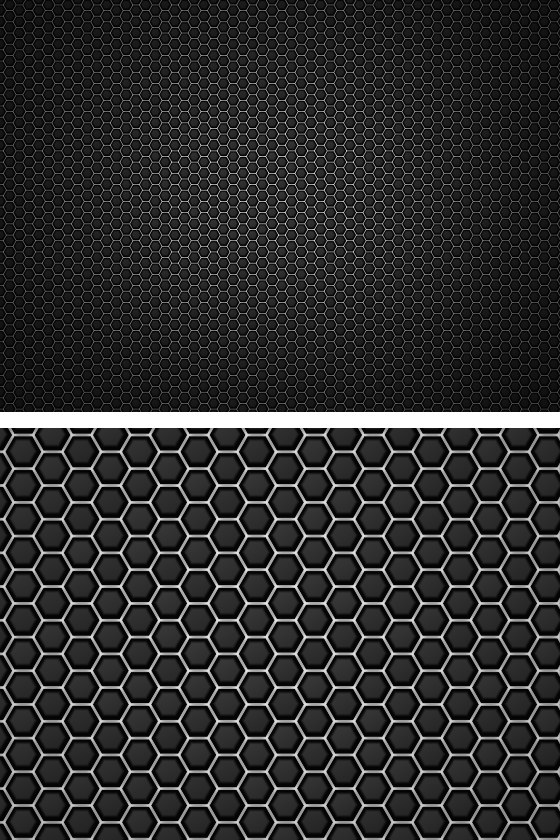
Top: the whole. Bottom: its middle third, enlarged.
Reproduce this pattern procedurally as a WebGL 1 fragment shader.

```glsl
precision highp float;
// Dark hexagonal metal mesh over recessed grey cells, lit softly from the middle.

uniform vec2 u_resolution;

const float ROWS = 36.7;                      // cells down the canvas height
const vec2 ANCHOR = vec2(0.3646, 0.6065);     // centre of one cell, canvas fractions
const float WIRE_HALF = 0.042;                // half wire width, in cell heights
const float PLATE_RADIUS = 0.335;             // apothem of the recessed plate
const float PLATE_SOFT = 0.045;               // softness of the plate rim
const vec2 PLATE_SHIFT = vec2(-0.015, 0.02);  // plate offset inside its cell
const float WIRE_TONE = 0.66;
const float JOINT_TONE = 0.24;                // extra brightness where wires meet
const float PLATE_TONE = 0.19;
const float GAP_TONE = 0.018;
const float PLATE_VARIATION = 0.12;
const vec2 LIGHT_CENTRE = vec2(0.49, 0.53);
const vec2 LIGHT_SPREAD = vec2(0.40, 0.47);
const float LIGHT_FLOOR = 0.30;

const float SQRT3 = 1.7320508;

float hash(vec2 p) {
  vec3 q = fract(vec3(p.xyx) * 0.1031);
  q += dot(q, q.yzx + 33.33);
  return fract((q.x + q.y) * q.z);
}

// Apothem distance of a flat-topped hexagon.
float hexRadius(vec2 p) {
  p = abs(p);
  return max(p.y, 0.5 * SQRT3 * p.x + 0.5 * p.y);
}

// Offset from the nearest cell centre on two interleaved grids.
vec2 hexLocal(vec2 p) {
  vec2 period = vec2(SQRT3, 1.0);
  vec2 a = mod(p + 0.5 * period, period) - 0.5 * period;
  vec2 b = mod(p, period) - 0.5 * period;
  return dot(a, a) < dot(b, b) ? a : b;
}

void main() {
  vec2 uv = gl_FragCoord.xy / u_resolution;
  float aspect = u_resolution.x / u_resolution.y;
  vec2 grid = (uv - ANCHOR) * vec2(aspect, 1.0) * ROWS;
  float pixel = ROWS / u_resolution.y;

  vec2 local = hexLocal(grid);
  vec2 cell = floor((grid - local) * vec2(2.0 / SQRT3, 2.0) + 0.5);

  // Recessed plate with a soft rim and a faint diagonal sheen.
  vec2 platePos = local - PLATE_SHIFT;
  float rim = PLATE_SOFT + 0.5 * pixel;
  float plate = 1.0 - smoothstep(PLATE_RADIUS - rim, PLATE_RADIUS + rim, hexRadius(platePos));
  float sheen = 1.0 + 0.35 * dot(platePos, vec2(-0.5, 0.8));
  float vary = 1.0 + PLATE_VARIATION * (hash(cell + 200.0) - 0.5);
  float tone = mix(GAP_TONE, PLATE_TONE * sheen * vary, plate);

  // Bright wire between cells, strongest at the joints.
  float edge = 0.5 - hexRadius(local);
  float wire = 1.0 - smoothstep(WIRE_HALF - 0.5 * pixel, WIRE_HALF + 0.5 * pixel, edge);
  float joint = smoothstep(0.49, 0.57, length(local));
  tone = mix(tone, WIRE_TONE + JOINT_TONE * joint, wire);

  // Broad oval light fading towards the borders.
  vec2 away = (uv - LIGHT_CENTRE) / LIGHT_SPREAD;
  float light = mix(LIGHT_FLOOR, 1.0, exp(-dot(away, away)));

  gl_FragColor = vec4(vec3(tone * light), 1.0);
}
```
